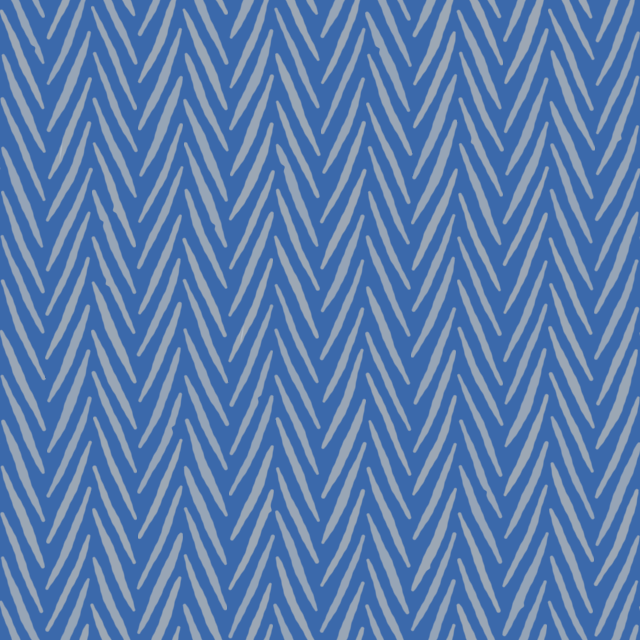
Give the GLSL for this pattern, as a WebGL 1 fragment shader.

```glsl
precision highp float;

uniform vec2 u_resolution;

#define REPEATS 14.0
#define HALF_DROP 1.06
#define HALF_SPAN 0.445
#define TIP_RADIUS 0.038
#define BELLY_RADIUS 0.092
#define BELLY_VARIATION 0.036
#define WOBBLE 0.012
#define NICK_CHANCE 0.08
#define GROUND vec3(0.23, 0.41, 0.67)
#define PAINT vec3(0.60, 0.65, 0.71)

const float PI = 3.14159265;

float hash(vec2 p) {
    vec3 q = fract(vec3(p.xyx) * 0.1031);
    q += dot(q, q.yzx + 33.33);
    return fract((q.x + q.y) * q.z);
}

// Signed distance to one brush stroke falling from upper left to lower right
float strokeDistance(vec2 p, vec2 id, float bow) {
    float seed = hash(id + 3.7);
    vec2 jitter = vec2(hash(id + 11.3), hash(id + 27.1)) - 0.5;
    vec2 top = vec2(-HALF_SPAN, HALF_DROP) + jitter * vec2(0.03, 0.12);
    vec2 bottom = vec2(HALF_SPAN, -HALF_DROP) + jitter.yx * vec2(0.03, 0.14);

    vec2 axis = bottom - top;
    float span = length(axis);
    vec2 along = axis / span;
    vec2 across = vec2(along.y, -along.x);
    vec2 q = p - top;
    float run = dot(q, along);
    float t = clamp(run / span, 0.0, 1.0);

    // Hand-drawn bend of the centre line
    float bend = (bow + 0.04 * jitter.x) * sin(PI * t);
    bend += WOBBLE * sin(t * 9.0 + seed * 40.0) * sin(PI * t);

    // Width swells from the tips to an off-centre belly
    float belly = BELLY_RADIUS + BELLY_VARIATION * (hash(id + 41.9) - 0.5);
    float swell = sin(PI * pow(t, mix(0.75, 1.25, seed)));
    float radius = mix(TIP_RADIUS, belly, pow(max(swell, 0.0), 0.8));
    radius += 0.006 * sin(t * 23.0 + seed * 71.0);
    radius += 0.003 * sin(t * 61.0 + seed * 133.0 + 9.0 * q.x);

    // Occasional nick or blot on the edge
    float offset = dot(q, across) - bend;
    float flaw = hash(id + 57.3);
    float place = (t - mix(0.15, 0.85, seed)) / 0.025;
    float side = smoothstep(-0.02, 0.02, offset);
    radius += step(flaw, NICK_CHANCE) * side * exp(-place * place)
            * mix(-0.05, 0.045, step(flaw, 0.5 * NICK_CHANCE));

    return length(vec2(offset, run - t * span)) - radius;
}

// Small shifts of tone in the paint, with a rare pale dry streak
vec3 paintColor(vec2 p, vec2 id) {
    float tone = hash(id + 83.1) - 0.5;
    vec3 color = PAINT + tone * vec3(0.035, 0.016, -0.012);
    vec2 fleck = (p - vec2(0.2, -0.5)) / vec2(0.05, 0.2);
    float dry = step(0.985, hash(id + 91.7)) * exp(-dot(fleck, fleck));
    return color + 0.09 * dry * (0.5 + 0.5 * sin(p.x * 90.0 + p.y * 17.0));
}

void main() {
    vec2 uv = gl_FragCoord.xy / u_resolution;
    float pixel = REPEATS / min(u_resolution.x, u_resolution.y);
    vec2 grid = uv * REPEATS;
    grid.x += 0.018 * sin(grid.y * 0.9 + 1.0) + 0.012 * sin(grid.y * 2.3);

    // Alternate columns are mirrored and shifted by half a repeat
    float column = floor(grid.x);
    float odd = mod(column, 2.0);
    float x = (fract(grid.x) - 0.5) * (1.0 - 2.0 * odd);
    float y = grid.y - mix(0.72, 0.23, odd);
    y += 0.06 * (hash(vec2(column, 5.0)) - 0.5);
    float row = floor(y);
    float bow = mix(0.025, 0.055, odd);

    // Long strokes overlap several rows
    vec3 color = GROUND;
    for (int k = -1; k <= 2; k++) {
        vec2 id = vec2(column, row + float(k)) + 20.0;
        vec2 p = vec2(x, y - row - float(k));
        float d = strokeDistance(p, id, bow);
        float cover = 1.0 - smoothstep(-pixel, pixel, d);
        color = mix(color, paintColor(p, id), cover);
    }

    gl_FragColor = vec4(color, 1.0);
}
```
